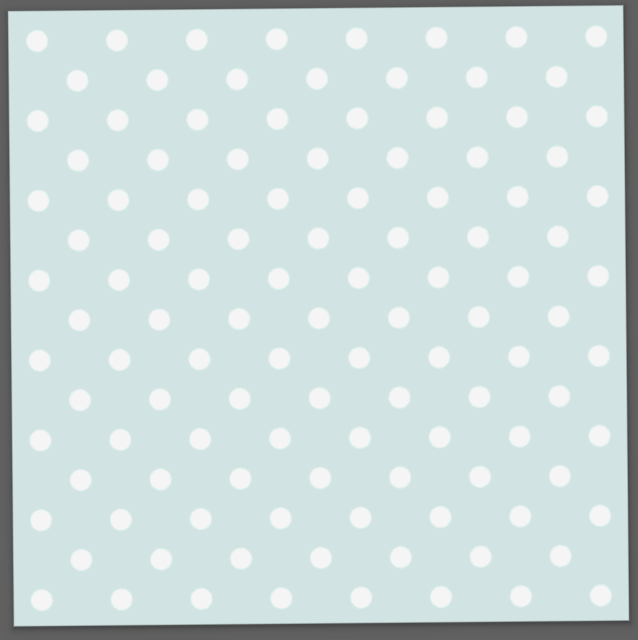
A Shadertoy shader for this pattern:

```glsl
const vec3 BACKDROP = vec3(0.38);
const vec3 SHADOW = vec3(0.29);
const vec3 PAPER = vec3(0.818, 0.890, 0.885);
const vec3 PAPER_EDGE = vec3(0.64, 0.69, 0.69);
const vec3 DOT = vec3(0.957, 0.961, 0.957);
const vec3 DOT_RIM = vec3(0.868, 0.938, 0.922);

const vec2 PAPER_CENTER = vec2(-0.0007, 0.0065);
const vec2 PAPER_HALF = vec2(0.481);
const float PAPER_TILT = 0.0095;
const vec2 LATTICE_CENTER = vec2(0.0, 0.0026);
const float LATTICE_TILT = 0.0082;
const float SPACING = 0.1248;
const float DOT_RADIUS = 0.0164;

vec2 rotate(vec2 p, float angle) {
    float c = cos(angle), s = sin(angle);
    return vec2(c * p.x + s * p.y, c * p.y - s * p.x);
}

vec2 hashGradient(vec2 cell) {
    float h = fract(sin(dot(cell, vec2(127.1, 311.7))) * 4375.85);
    return vec2(cos(6.2832 * h), sin(6.2832 * h));
}

float gradientNoise(vec2 p) {
    vec2 i = floor(p), f = fract(p);
    vec2 u = f * f * f * (f * (f * 6.0 - 15.0) + 10.0);
    float a = dot(hashGradient(i), f);
    float b = dot(hashGradient(i + vec2(1, 0)), f - vec2(1, 0));
    float c = dot(hashGradient(i + vec2(0, 1)), f - vec2(0, 1));
    float d = dot(hashGradient(i + vec2(1, 1)), f - vec2(1, 1));
    return mix(mix(a, b, u.x), mix(c, d, u.x), u.y);
}

float boxDistance(vec2 p, vec2 halfSize) {
    vec2 d = abs(p) - halfSize;
    return length(max(d, 0.0)) + min(max(d.x, d.y), 0.0);
}

// Coverage of a shape from its signed distance
float fill(float dist, float soft) {
    return 1.0 - smoothstep(-soft, soft, dist);
}

// Distance to the nearest center of an 8 x 8 grid interleaved with a 7 x 7 grid
float dotCenterDistance(vec2 p, float spacing) {
    vec2 q = p / spacing;
    vec2 outer = clamp(floor(q), -4.0, 3.0) + 0.5;
    vec2 inner = clamp(round(q), -3.0, 3.0);
    return spacing * min(length(q - outer), length(q - inner));
}

void mainImage(out vec4 fragColor, in vec2 fragCoord) {
    vec2 p = (fragCoord - 0.5 * iResolution.xy) / iResolution.y;
    float soft = max(0.75 / iResolution.y, 0.001);

    // Backdrop with a soft shadow falling down and right
    vec2 sheet = rotate(p - PAPER_CENTER, PAPER_TILT);
    float shadowDist = boxDistance(sheet - vec2(0.001, -0.003), PAPER_HALF);
    vec3 color = mix(BACKDROP, SHADOW, exp(-max(shadowDist, 0.0) / 0.005));

    // Paper with a thin darker border
    float paperDist = boxDistance(sheet, PAPER_HALF);
    vec3 paper = mix(PAPER, PAPER_EDGE, fill(abs(paperDist) - 0.0012, soft));

    // Dots with a pale, slightly uneven rim
    float wobble = 0.0008 * gradientNoise(p * 190.0);
    vec2 lattice = rotate(p - LATTICE_CENTER, LATTICE_TILT);
    float dotDist = dotCenterDistance(lattice, SPACING) - DOT_RADIUS + wobble;
    paper = mix(paper, DOT_RIM, fill(dotDist - 0.0014, soft));
    paper = mix(paper, DOT, fill(dotDist + 0.0006, soft));

    color = mix(color, paper, fill(paperDist, soft));
    fragColor = vec4(color, 1.0);
}
```
